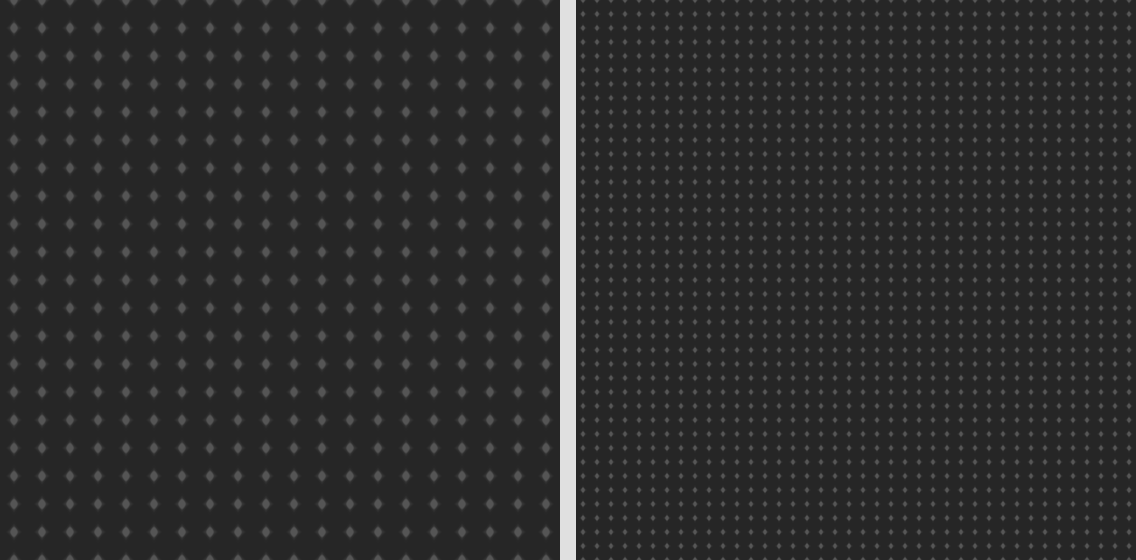
Left, the tile; right, the same tile 2 across and 2 down.
Write a three.js fragment shader that draws this pattern.

```glsl
varying vec2 vUv;

const float REPEATS = 20.0;
const vec3 GROUND = vec3(0.148);
const vec3 HALO = vec3(0.225);
const vec3 CORE = vec3(0.335);

// Radii and softness, in cells
const vec2 CORE_RADII = vec2(0.135, 0.185);
const vec2 HALO_RADII = vec2(0.250, 0.275);
const float CORE_ROUNDNESS = 1.45;
const float HALO_ROUNDNESS = 0.95;
const float TRAIL_WIDTH = 0.09;
const float TRAIL_STRENGTH = 0.012;

// Superellipse distance: 1 on the outline, pointed when roundness is low
float superellipse(vec2 p, vec2 radii, float roundness) {
  vec2 q = pow(abs(p) / radii + 1e-4, vec2(roundness));
  return pow(q.x + q.y, 1.0 / roundness);
}

void main() {
  // Studs sit mid-column, with rows centred on the cell boundaries
  vec2 p = fract(vUv * REPEATS + vec2(0.0, 0.5)) - 0.5;

  // Soft four-pointed glow around a brighter rounded diamond
  float halo = 1.0 - smoothstep(0.5, 1.3, superellipse(p, HALO_RADII, HALO_ROUNDNESS));
  float core = 1.0 - smoothstep(0.7, 1.25, superellipse(p, CORE_RADII, CORE_ROUNDNESS));

  // Faint vertical streak fading between rows
  float across = p.x / TRAIL_WIDTH;
  float trail = exp(-across * across) * (1.0 - smoothstep(0.15, 0.5, abs(p.y)));

  vec3 color = GROUND + TRAIL_STRENGTH * trail;
  color = mix(color, HALO, halo);
  color = mix(color, CORE, core);
  gl_FragColor = vec4(color, 1.0);
}
```
